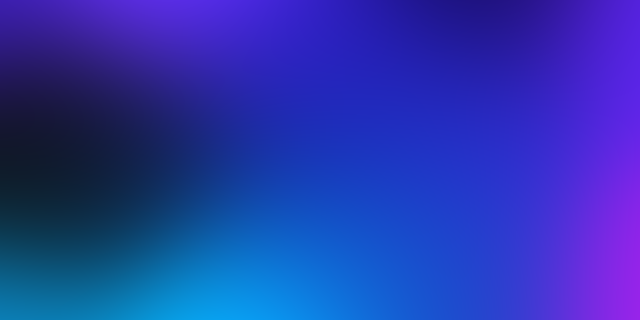
This background is drawn by a WebGL 1 fragment shader. Its source:

```glsl
precision highp float;

// A soft mesh gradient: violet, indigo, azure and magenta glows around a dark left side.
// Each glow is a Gaussian centred on or just off the canvas. Their colours are
// averaged by weight, so every region melts into its neighbours without an edge.

uniform vec2 u_resolution;

// Canvas spans 2 x 1 units; a higher falloff gives tighter glows.
const vec2 CANVAS = vec2(2.0, 1.0);
const float FALLOFF = 7.0;

// Glow colours; values above 1 offset the dimming by neighbouring glows.
const vec3 DEEP_VIOLET   = vec3(0.25, 0.12, 0.78);
const vec3 BRIGHT_VIOLET = vec3(0.46, 0.21, 1.08);
const vec3 INDIGO        = vec3(0.19, 0.11, 0.80);
const vec3 MIDNIGHT      = vec3(0.07, 0.03, 0.32);
const vec3 PURPLE        = vec3(0.38, 0.15, 0.96);
const vec3 NEAR_BLACK    = vec3(0.05, 0.055, 0.04);
const vec3 NAVY          = vec3(0.05, 0.10, 0.21);
const vec3 COBALT        = vec3(0.06, 0.16, 0.67);
const vec3 ULTRAMARINE   = vec3(0.17, 0.17, 0.83);
const vec3 TEAL_BLUE     = vec3(0.04, 0.58, 0.84);
const vec3 CYAN          = vec3(0.02, 0.80, 1.10);
const vec3 AZURE         = vec3(0.05, 0.45, 0.84);
const vec3 ROYAL_BLUE    = vec3(0.11, 0.25, 0.78);
const vec3 MAGENTA       = vec3(0.68, 0.12, 0.94);

// Adds a weighted colour to rgb and its weight to a.
void addGlow(inout vec4 total, vec2 p, vec2 centre, vec3 colour) {
  vec2 offset = p - centre;
  total += vec4(colour, 1.0) * exp(-FALLOFF * dot(offset, offset));
}

void main() {
  vec2 p = gl_FragCoord.xy / u_resolution * CANVAS;
  vec4 total = vec4(0.0);

  // Upper edge
  addGlow(total, p, vec2(-0.10, 1.10), DEEP_VIOLET);
  addGlow(total, p, vec2(0.55, 1.10), BRIGHT_VIOLET);
  addGlow(total, p, vec2(1.00, 0.85), INDIGO);
  addGlow(total, p, vec2(1.50, 1.10), MIDNIGHT);
  addGlow(total, p, vec2(2.05, 0.90), PURPLE);

  // Middle band, from the shadow on the left to blue
  addGlow(total, p, vec2(0.05, 0.50), NEAR_BLACK);
  addGlow(total, p, vec2(0.47, 0.50), NAVY);
  addGlow(total, p, vec2(1.00, 0.50), COBALT);
  addGlow(total, p, vec2(1.45, 0.55), ULTRAMARINE);

  // Lower edge, from cyan light to magenta
  addGlow(total, p, vec2(0.00, -0.10), TEAL_BLUE);
  addGlow(total, p, vec2(0.74, -0.05), CYAN);
  addGlow(total, p, vec2(1.10, 0.15), AZURE);
  addGlow(total, p, vec2(1.48, 0.10), ROYAL_BLUE);
  addGlow(total, p, vec2(2.05, 0.10), MAGENTA);

  gl_FragColor = vec4(clamp(total.rgb / total.a, 0.0, 1.0), 1.0);
}
```
